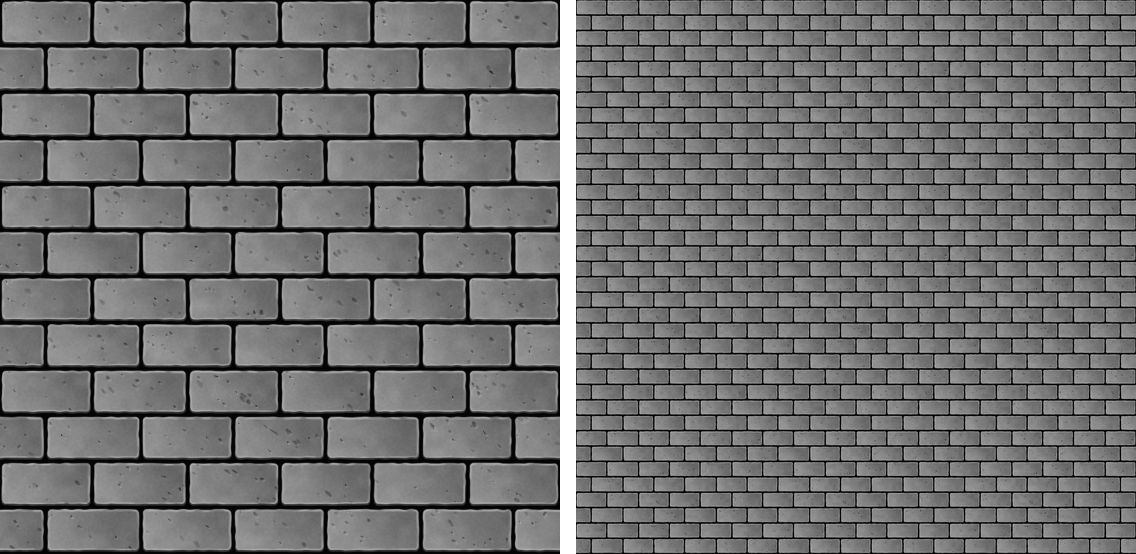
Left, the tile; right, the same tile 3 across and 3 down.
Give the GLSL for this texture, as a Shadertoy shader.

```glsl
// Running-bond wall of worn grey stone bricks with black joints, pitted faces and chipped light rims.

const vec2  REPEATS      = vec2(6.0, 12.0);  // bricks across, courses up
const float BRICK_ASPECT = 2.024;            // cell width over cell height
const float JOINT_HALF   = 0.027;            // half joint width, in cell heights
const float CORNER       = 0.10;             // corner radius
const float WOBBLE       = 0.022;            // raggedness of the outline
const float JOINT_SHIFT  = 0.0135;           // sideways drift of upright joints
const int   PITS         = 13;               // most pits on one brick
const vec2  PIT_LIGHT    = vec2(0.025, -0.035);

const vec3 JOINT_COLOR = vec3(0.015);
const vec3 EDGE_COLOR  = vec3(0.19);
const vec3 LIGHT_FACE  = vec3(0.575);
const vec3 DARK_FACE   = vec3(0.405);
const vec3 RIM_COLOR   = vec3(0.71);

float hash(vec2 p) {
    vec3 q = fract(vec3(p.xyx) * 0.1031);
    q += dot(q, q.yzx + 33.33);
    return fract((q.x + q.y) * q.z);
}

float noise(vec2 p) {
    vec2 i = floor(p), f = fract(p);
    f = f * f * (3.0 - 2.0 * f);
    return mix(mix(hash(i), hash(i + vec2(1, 0)), f.x),
               mix(hash(i + vec2(0, 1)), hash(i + vec2(1, 1)), f.x), f.y);
}

float roundedBox(vec2 p, vec2 halfSize, float radius) {
    vec2 q = abs(p) - halfSize + radius;
    return length(max(q, 0.0)) + min(max(q.x, q.y), 0.0) - radius;
}

// Upright joint k, drifting with a period of three bricks.
float jointX(float k) {
    return k - JOINT_SHIFT * sin(6.28318 * k / 3.0);
}

// Slanted oval dent: 1 at its centre, 0 outside.
float dent(vec2 p, vec2 size) {
    vec2 q = vec2(p.x - p.y, p.x + p.y) * 0.7071;
    return 1.0 - smoothstep(0.25, 1.0, length(q / size));
}

// Sum of dark hollows and their lit lower lips.
float pitShade(vec2 p, vec2 halfSize, vec2 seed) {
    float shade = 0.0;
    float wear = 0.5 + 0.5 * hash(seed + 5.7);
    vec2 warped = p + 0.05 * (vec2(noise(p * 11.0 + seed), noise(p * 11.0 + seed + 40.0)) - 0.5);
    for (int i = 0; i < PITS; i++) {
        vec2 s = seed + float(i) * vec2(3.17, 7.31);
        if (hash(s + 9.1) > wear) continue;
        float along = 1.9 * pow(hash(s), 1.3) - 0.95;
        float across = clamp(-0.75 * along + 1.5 * (hash(s + 2.3) - 0.5), -0.92, 0.92);
        vec2 offset = warped - vec2(along, across) * halfSize;
        float size = mix(0.025, 0.065, pow(hash(s + 4.9), 2.0));
        vec2 oval = size * vec2(mix(1.1, 2.4, hash(s + 6.5)), 0.9);
        float depth = mix(0.08, 0.22, hash(s + 8.2));
        shade += depth * (0.4 * dent(offset - PIT_LIGHT, oval) - dent(offset, oval));
    }
    return clamp(shade, -0.24, 0.1);
}

void mainImage(out vec4 fragColor, in vec2 fragCoord) {
    vec2 grid = fragCoord / iResolution.xy * REPEATS;
    float pixel = REPEATS.y / iResolution.y;

    // Find the brick; every other course moves by half a brick.
    float row = floor(grid.y);
    float x = grid.x + 0.5 * (1.0 - mod(row, 2.0));
    float k = floor(x);
    k += step(jointX(k + 1.0), x) - step(x, jointX(k));
    float left = jointX(k), right = jointX(k + 1.0);
    vec2 seed = vec2(mod(k, REPEATS.x), row) * vec2(17.3, 29.7) + 3.0;

    // Local coordinates in cell heights, origin at the brick centre.
    vec2 p = vec2((x - 0.5 * (left + right)) * BRICK_ASPECT, fract(grid.y) - 0.51);
    vec2 halfSize = vec2(0.5 * (right - left) * BRICK_ASPECT, 0.5) - JOINT_HALF;
    float chips = noise(p * 7.0 + seed);
    float depth = -roundedBox(p, halfSize, CORNER) - WOBBLE * (chips - 0.35);

    // Face: light lower left to dark right, with mottling and grain.
    vec2 n = p / halfSize;
    float slope = 0.5 + 0.40 * n.x + 0.14 * n.y + 0.16 * (hash(seed) - 0.5);
    float mottle = noise(p * 4.0 + seed + 11.0) - 0.5;
    float grain = noise(p * 24.0 + seed + 23.0) - 0.5;
    vec3 color = mix(LIGHT_FACE, DARK_FACE, smoothstep(-0.05, 1.05, slope));
    color += 0.055 * mottle + 0.03 * grain + pitShade(p, halfSize, seed);

    // Rim: broken light line, set further in along the underside.
    float under = 1.0 - smoothstep(-0.46, -0.32, p.y);
    float top = smoothstep(0.34, 0.45, p.y);
    float inset = depth - 0.035 * under;
    float rim = smoothstep(0.0, 0.03, inset) * (1.0 - smoothstep(0.035, 0.085, inset));
    float broken = smoothstep(0.15, 0.7, noise(p * 6.0 + seed + 31.0));
    color = mix(color, RIM_COLOR, rim * mix(0.25, 0.8, broken) * mix(0.8, 1.0, top));
    color = mix(EDGE_COLOR, color, smoothstep(-0.01, 0.035, inset));

    // Joint
    float cover = smoothstep(-0.5 * pixel, 0.5 * pixel + 0.012, depth);
    fragColor = vec4(mix(JOINT_COLOR, clamp(color, 0.0, 1.0), cover), 1.0);
}
```
